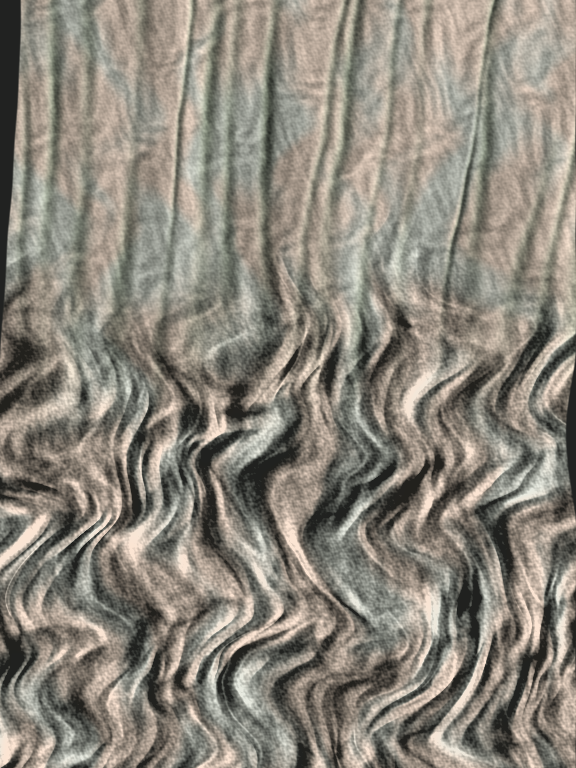
A WebGL 2 fragment shader for this texture:

```glsl
#version 300 es
precision highp float;
// Crumpled silver lame cloth: slim slanted pleats hang above, tangled folds gather below.
// Creased gradient noise in winding flow coordinates forms the folds, lit from one side;
// silky streaks, thin bright rims and a woven grain follow the same flow.

uniform vec2 u_resolution;
out vec4 fragColor;

float hash(vec2 p) {
    vec3 q = fract(vec3(p.xyx) * 0.1031);
    q += dot(q, q.yzx + 33.33);
    return fract((q.x + q.y) * q.z);
}

float cornerSlope(vec2 cell, vec2 offset) {
    float angle = 6.2832 * hash(cell);
    return dot(vec2(cos(angle), sin(angle)), offset);
}

float gradientNoise(vec2 p) {
    vec2 i = floor(p), f = p - i;
    vec2 u = f * f * f * (f * (f * 6.0 - 15.0) + 10.0);
    vec2 e = vec2(1.0, 0.0);
    return mix(mix(cornerSlope(i, f), cornerSlope(i + e, f - e), u.x),
               mix(cornerSlope(i + e.yx, f - e.yx), cornerSlope(i + 1.0, f - 1.0), u.x), u.y);
}

// Winding coordinates: upright lines bend into S curves and swags
vec2 flow(vec2 p) {
    vec2 q = p + vec2(0.14, 0.07) * vec2(gradientNoise(p * vec2(3.5, 6.0) + 11.0), gradientNoise(p * 5.0 + 37.0));
    return q + vec2(0.03, 0.015) * vec2(gradientNoise(q * vec2(8.0, 13.0) + 5.0), gradientNoise(q * 10.0 + 71.0));
}

// Crest along the zero line of the noise, centred near zero height
float crease(vec2 p) {
    float n = gradientNoise(p);
    return 0.22 - sqrt(n * n + 0.003);
}

// Long narrow pleats, fanning out to the right as they rise
float pleats(vec2 p) {
    float v = p.y * 0.75, sum = 0.0;
    float wobble = 0.014 * gradientNoise(p * vec2(3.0, 5.0)) + 0.003 * gradientNoise(p * 17.0);
    for (float i = 0.0; i < 17.0; i++) {
        float base = (i + 0.1 + 0.8 * hash(vec2(i, 3.0))) / 17.0;
        float lean = base * (0.05 + 0.4 * hash(vec2(i, 8.0)));
        float width = mix(0.004, 0.012, hash(vec2(i, 15.0)));
        width *= 1.0 + 1.0 * smoothstep(0.75, 0.5, v);
        float d = (p.x - base - lean * (v - 0.5) - wobble) / width;
        float strength = 0.6 + 1.0 * gradientNoise(vec2(i * 7.3 + 0.5, v * 4.0));
        sum += strength * exp(-d * d);
    }
    return sum * smoothstep(0.35, 0.58, v);
}

// Share of the gathered folds: full below, rising in spurs into the smooth drape
float gathered(vec2 p) {
    float line = p.y * 0.75 + 0.15 * gradientNoise(vec2(p.x * 9.0, 2.5 + p.y));
    return mix(0.06, 1.0, smoothstep(0.7, 0.47, line));
}

float clothHeight(vec2 p) {
    vec2 q = flow(p);
    float folds = crease(q * vec2(10.5, 4.0) + 3.0);
    folds += 0.55 * crease(q * vec2(6.0, 9.5) + 19.0);
    folds += 0.35 * crease(q * vec2(23.0, 9.0) + 43.0);
    vec2 slanted = vec2(p.x + 0.5 * p.y, p.y - 0.5 * p.x);
    float crinkle = gradientNoise(slanted * vec2(46.0, 24.0) + 1.5 * gradientNoise(p * 12.0));
    return folds * gathered(p) + 0.085 * pleats(p) + 0.06 * crinkle;
}

void main() {
    vec2 p = gl_FragCoord.xy / u_resolution.y * 4.0 / 3.0;
    p.x = gl_FragCoord.x / u_resolution.x;
    float v = p.y * 0.75;
    float loose = gathered(p);
    float pleat = clamp(pleats(p), 0.0, 1.0) * (1.0 - 0.7 * loose);

    // Side light on the slope of the cloth
    vec2 e = vec2(0.0015, 0.0);
    float h = clothHeight(p);
    vec2 slope = 0.09 * vec2(clothHeight(p + e) - h, clothHeight(p + e.yx) - h) / e.x;
    float facing = dot(slope, vec2(0.85, -0.65));
    float sheen = facing / sqrt(1.0 + facing * facing);

    // Silky streaks along the folds
    vec2 q = flow(p);
    float streaks = 0.5 * gradientNoise(q * vec2(14.0, 5.0) + 60.0);
    streaks += 0.55 * gradientNoise(q * vec2(30.0, 9.0) + 25.0);
    streaks += 0.45 * gradientNoise(q * vec2(64.0, 18.0) + 83.0);
    float drape = gradientNoise(vec2(p.x - 0.12 * p.y * p.x, p.y * 0.1) * 16.0);

    // Thin broken rims, bright and dark
    float rim = gradientNoise(q * vec2(15.0, 5.0) + 31.0) / 0.05;
    float fold = gradientNoise(q * vec2(9.0, 6.5) + 47.0) / 0.05;
    float broken = gradientNoise(p * 9.0 + 66.0);
    float rims = 0.32 * exp(-rim * rim) * smoothstep(-0.1, 0.25, broken);
    rims -= 0.3 * exp(-fold * fold) * smoothstep(-0.1, 0.25, -broken);

    // Tone: pale above, half dark below
    float tone = mix(0.67, 0.46, loose) + 0.44 * sheen - 0.23 * pleat;
    tone += loose * (0.75 * streaks + rims) + (1.0 - loose) * 0.22 * drape;
    tone += 0.09 * (p.x - 0.5) * smoothstep(0.4, 0.8, v);

    // Woven grain, strongest on the gathered folds
    float weave = gradientNoise(vec2(p.x + 0.4 * p.y, p.y - 0.3 * p.x) * vec2(210.0, 120.0));
    weave += 0.8 * gradientNoise(p * vec2(130.0, 230.0) + 7.0);
    tone = clamp(tone + weave * (0.11 + 0.11 * loose), 0.0, 1.0);

    // Silver ramp, blush on lit cloth, green and teal on shaded cloth
    vec3 silver = mix(vec3(0.13, 0.13, 0.12), vec3(0.52, 0.505, 0.475), min(tone * 2.0, 1.0));
    silver = mix(silver, vec3(0.95, 0.91, 0.87), clamp(tone * 2.0 - 1.0, 0.0, 1.0));
    float cool = smoothstep(-0.3, 0.5, gradientNoise(q * vec2(12.0, 5.0) + 50.0) * 1.6 - 0.3 * sheen);
    vec3 tint = mix(vec3(1.04, 0.985, 0.95), vec3(0.955, 1.01, 1.01), cool);
    tint = mix(tint, vec3(0.93, 1.03, 0.94), pleat * 0.8);

    // Dark ground beside the upper cloth
    float sway = 0.006 * gradientNoise(vec2(4.0, v * 9.0));
    float leftEdge = 0.04 * smoothstep(0.42, 1.0, v) + sway - 0.004;
    float rightEdge = 1.0 - 0.018 * smoothstep(0.12, 0.0, abs(v - 0.43)) + sway;
    float cloth = smoothstep(-0.002, 0.002, p.x - leftEdge) * smoothstep(-0.002, 0.002, rightEdge - p.x);
    fragColor = vec4(mix(vec3(0.13, 0.135, 0.13), silver * tint, cloth), 1.0);
}
```
